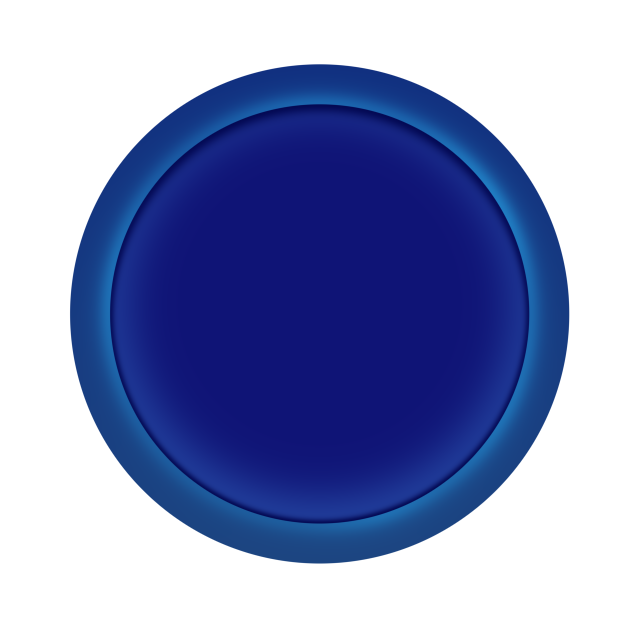
Write a Shadertoy shader that draws this background.

```glsl
const vec2 CENTER = vec2(0.4995, 0.5095);
const float OUTER_RADIUS = 0.390;
const float INNER_RADIUS = 0.3275;

const vec3 PAPER = vec3(1.0);
const vec3 RING_TOP = vec3(0.065, 0.185, 0.50);
const vec3 RING_BOTTOM = vec3(0.11, 0.27, 0.505);
const vec3 RING_GLOW = vec3(0.13, 0.53, 0.80);
const vec3 DISC_CORE = vec3(0.06, 0.078, 0.463);
const vec3 DISC_RIM = vec3(0.125, 0.235, 0.60);
const vec3 DISC_SHADE = vec3(0.01, 0.03, 0.32);

// Coverage of a disc, softened over one pixel
float discMask(float radius, float edge, float pixel) {
    return 1.0 - smoothstep(-0.7 * pixel, 0.7 * pixel, radius - edge);
}

// Smooth bump around an angle given in degrees
float lobe(float angle, float degrees, float tightness) {
    return exp(tightness * (cos(angle - radians(degrees)) - 1.0));
}

// Bell falloff from a distance of zero
float bell(float dist, float width) {
    float t = dist / width;
    return exp(-t * t);
}

vec3 ringColor(vec2 p, float radius, float angle) {
    float height = clamp(0.5 + 0.5 * p.y / OUTER_RADIUS, 0.0, 1.0);
    vec3 base = mix(RING_BOTTOM, RING_TOP, height);

    // Uneven light spilling from the inner rim
    float strength = 0.38
        + 0.48 * lobe(angle, 33.0, 9.0)
        + 0.32 * lobe(angle, -28.0, 9.0)
        + 0.32 * lobe(angle, 172.0, 8.0)
        + 0.22 * lobe(angle, 92.0, 8.0)
        + 0.25 * lobe(angle, -72.0, 30.0);
    float dist = max(radius - INNER_RADIUS, 0.0);
    float falloff = 0.65 * bell(dist, 0.017) + 0.35 * bell(dist, 0.032);
    return mix(base, RING_GLOW, clamp(strength * falloff, 0.0, 1.0));
}

vec3 discColor(float radius, float angle) {
    float inset = max(INNER_RADIUS - radius, 0.0);
    float upward = sin(angle);

    // Broad rim light, stronger towards the bottom
    float light = (0.78 - 0.22 * upward) * bell(inset, 0.052 - 0.006 * upward);
    vec3 color = mix(DISC_CORE, DISC_RIM, light);

    // Narrow shadow, widest at the top
    float width = mix(0.007, 0.014, smoothstep(-0.1, 1.0, upward));
    float shade = (0.82 + 0.14 * abs(upward)) * bell(inset, width);
    return mix(color, DISC_SHADE, shade);
}

void mainImage(out vec4 fragColor, in vec2 fragCoord) {
    float scale = min(iResolution.x, iResolution.y);
    vec2 p = (fragCoord - 0.5 * iResolution.xy) / scale + 0.5 - CENTER;
    float pixel = 1.0 / scale;
    float radius = length(p);
    float angle = atan(p.y, p.x + 1e-6);

    // Layers from back to front
    vec3 color = mix(PAPER, ringColor(p, radius, angle), discMask(radius, OUTER_RADIUS, pixel));
    color = mix(color, discColor(radius, angle), discMask(radius, INNER_RADIUS, pixel));
    fragColor = vec4(color, 1.0);
}
```
